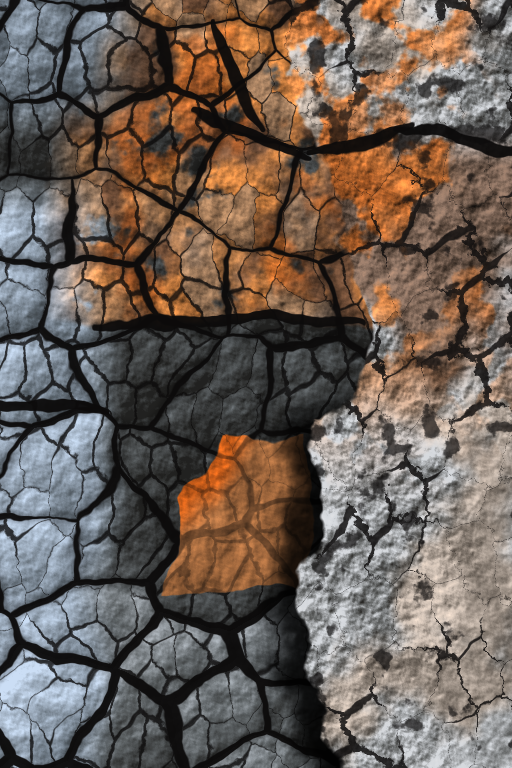
A WebGL 2 fragment shader for this texture:

```glsl
#version 300 es
precision highp float;
uniform vec2 u_resolution;
out vec4 fragColor;

const vec3 CHAR = vec3(0.13, 0.13, 0.125), SLATE = vec3(0.37, 0.39, 0.4);
const vec3 ASH = vec3(0.73, 0.76, 0.79), TAUPE = vec3(0.66, 0.58, 0.51);
const vec3 BROWN = vec3(0.44, 0.3, 0.21), ORANGE = vec3(0.86, 0.53, 0.26);
const vec3 RUST = vec3(0.78, 0.36, 0.1), GAP = vec3(0.045, 0.04, 0.04);
const vec2 BLOCK_SCALE = vec2(7.5, 9), CHIP_SCALE = vec2(24, 16), BARK_SCALE = vec2(17, 13);
const vec2 LIGHT_STEP = vec2(-0.0022, 0.003);
const float WARP = 0.055;
// Ends of the long splits
const vec4 SPLITS[6] = vec4[](
  vec4(0.12, 0.58, 0.46, 0.585), vec4(0.28, 0.98, 0.345, 0.83), vec4(0.25, 0.85, 0.41, 0.79),
  vec4(0.41, 0.8, 0.54, 0.84), vec4(0.52, 0.835, 0.69, 0.81), vec4(-0.02, 0.48, 0.13, 0.45));

float hash(vec2 q) {
  vec3 a = fract(q.xyx * 0.1031);
  a += dot(a, a.yzx + 33.33);
  return fract((a.x + a.y) * a.z);
}

float noise(vec2 q) {
  vec2 i = floor(q), f = fract(q);
  f = f * f * (3.0 - 2.0 * f);
  return mix(mix(hash(i), hash(i + vec2(1, 0)), f.x),
             mix(hash(i + vec2(0, 1)), hash(i + 1.0), f.x), f.y);
}

float fbm(vec2 q) {
  float sum = 0.0, amp = 0.516;
  for (int i = 0; i < 5; i++, amp *= 0.5) {
    sum += amp * noise(q);
    q = mat2(1.6, 1.2, -1.2, 1.6) * q + 17.3;
  }
  return sum;
}

// Staggered, jittered cell centre
vec2 site(vec2 cell) {
  vec2 jitter = vec2(hash(cell + 3.7), hash(cell + 61.2)) - 0.5;
  return cell + vec2(0.25 + 0.5 * mod(cell.y, 2.0), 0.5) + 0.62 * jitter;
}

// x: distance to the cell border, y: cell random, zw: offset from its centre
vec4 cells(vec2 q) {
  vec2 base = floor(q), home = base, nearest = vec2(9);
  for (int k = 0; k < 9; k++) {
    vec2 c = base + vec2(k % 3 - 1, k / 3 - 1), r = site(c) - q;
    if (dot(r, r) < dot(nearest, nearest)) { nearest = r; home = c; }
  }
  float border = 9.0;
  for (int k = 0; k < 25; k++) {
    vec2 r = site(home + vec2(k % 5 - 2, k / 5 - 2)) - q, across = r - nearest;
    if (dot(across, across) > 1e-4)
      border = min(border, dot(0.5 * (r + nearest), normalize(across)));
  }
  return vec4(border, hash(home + 9.1), -nearest);
}

float crack(float d, float width) {
  float aa = 1.0 / u_resolution.y;
  return 1.0 - smoothstep(width - aa, width + aa, d);
}

float split(vec2 p, vec4 ends) {
  vec2 ab = ends.zw - ends.xy, ap = p - ends.xy;
  float t = clamp(dot(ap, ab) / dot(ab, ab), 0.0, 1.0);
  return crack(length(ap - ab * t), 0.004 + 0.02 * t * (1.0 - t));
}

vec3 greyRamp(float t) {
  t = clamp(t, 0.0, 1.15);
  return t < 0.5 ? mix(CHAR, SLATE, 2.0 * t) : mix(SLATE, ASH, 2.0 * t - 1.0);
}

void main() {
  vec2 p = gl_FragCoord.xy / u_resolution.y;
  vec2 bend = vec2(fbm(p * 9.0), fbm(p * 9.0 + 40.0)) - 0.5, q = p + WARP * bend;
  float patches = fbm(p * 16.0 + 5.0) - 0.5, grain = fbm(p * 130.0) - 0.5;
  float relief = fbm(p * 48.0) - fbm((p + LIGHT_STEP) * 48.0), gaps = noise(p * 13.0 + 8.0);

  // Regions
  float side = p.x - 0.44 - 0.025 * sin(p.y * 8.5 - 3.6) + 0.14 * bend.x + 0.03 * patches;
  float low = 1.0 - smoothstep(0.22, 0.32, q.y);
  float left = (1.0 - smoothstep(0.1, 0.17, q.x)) * (1.0 - smoothstep(0.7, 0.78, q.y));
  float crown = smoothstep(0.8, 0.88, q.y) * (1.0 - smoothstep(0.12, 0.22, q.x));
  float warm = smoothstep(0.575, 0.585, q.y) * smoothstep(0.05, 0.14, q.x) * (1.0 - crown);
  vec2 c = q - vec2(0.318, 0.335);
  float slant = dot(c, vec2(-0.8, 0.6)) - 0.075;
  float bare = crack(max(max(abs(c.x) - 0.088, abs(c.y) - 0.1), slant), 0.0);

  // Split wooden blocks
  vec4 block = cells(q * BLOCK_SCALE), chip = cells((q + 0.006 * grain) * CHIP_SCALE);
  float bevel = dot(block.zw, vec2(-0.45, 0.8)), chipBevel = dot(chip.zw, vec2(-0.5, 0.7));
  float fibre = noise(q * vec2(150, 14)) - 0.5;
  float tone = 0.17 + 0.66 * left + 0.42 * crown
    + low * (1.0 - left) * (0.26 - 0.55 * q.x + 0.35 * block.y)
    + (0.22 + 0.25 * max(left, low)) * bevel + 0.16 * (chip.y - 0.5) + 0.14 * chipBevel
    + 1.3 * relief + 0.1 * fibre + 0.25 * patches + 0.15 * grain;
  vec3 wood = greyRamp(tone) * mix(vec3(1), vec3(0.95, 1, 1.06), max(left, crown));

  // Ochre faces and the bare lower patch with its glowing edge
  vec3 ochre = mix(BROWN, ORANGE, smoothstep(-0.16, 0.12, patches + 0.2 * (chip.y - 0.5)));
  ochre = mix(ochre, TAUPE * 0.85, 0.65 * smoothstep(0.5, 0.8, chip.y));
  ochre = mix(ochre, RUST, 0.55 * smoothstep(0.5, 0.65, fbm(p * 11.0 + 70.0)));
  ochre *= 0.96 + 0.4 * bevel + 1.8 * relief + 0.2 * fibre + 0.5 * grain;
  wood = mix(wood, ochre, 0.92 * warm * smoothstep(0.24, 0.36, fbm(p * 20.0 + 31.0)));
  float glow = smoothstep(-0.045, -0.01, slant) * smoothstep(-0.06, 0.0, c.y);
  vec3 bared = mix(mix(BROWN, ORANGE, 0.38), RUST * 1.08, glow);
  wood = mix(wood, bared * (1.0 + 0.35 * fibre + 1.5 * relief + 0.6 * patches), bare);
  float fine = crack(chip.x / 20.0, 0.0022 * smoothstep(0.2, 0.65, gaps) + 0.0004);
  float edge = block.x / 8.2, wide = crack(edge, 0.001 + 0.0055 * gaps + 0.003 * low);
  wood *= 1.0 - 0.3 * (1.0 - smoothstep(0.0, 0.016, edge)) * (1.0 - bare);
  wood = mix(wood, GAP, max(fine * 0.8, wide * 0.95) * (1.0 - 0.6 * bare));
  wood *= 1.0 - 0.85 * smoothstep(-0.065, -0.015, side) * (1.0 - smoothstep(0.4, 0.54, p.y));

  // Flaking bark with lichen
  vec4 flake = cells((p + 1.3 * WARP * bend + 0.014 * grain) * BARK_SCALE);
  float worn = smoothstep(0.54, 0.64, p.x + 0.2 * bend.y) * (1.0 - smoothstep(0.38, 0.52, p.y));
  float crust = 0.8 + (3.4 - 1.5 * worn) * relief + 0.9 * patches + 0.22 * (flake.y - 0.5) + 0.5 * grain;
  vec3 rind = mix(greyRamp(crust), TAUPE * (0.5 + 0.62 * crust),
                  0.15 + 0.55 * smoothstep(0.42, 0.62, fbm(p * 8.0 + 22.0)));
  float damp = smoothstep(0.5, 0.62, p.y + 0.4 * bend.x) * (1.0 - smoothstep(0.78, 0.84, p.y));
  rind = mix(rind, BROWN * (0.25 + 0.75 * crust), 0.72 * damp);
  float lichen = smoothstep(0.32, 0.72, p.y) * (1.0 - smoothstep(0.08, 0.24, side + 0.3 * bend.y))
    * smoothstep(0.48, 0.57, fbm(p * 18.0 + 90.0));
  rind = mix(rind, mix(RUST, ORANGE, patches + 0.5) * (0.35 + 0.75 * crust), 0.85 * lichen);
  float fissure = crack(flake.x / 15.0, 0.0045 * smoothstep(0.35, 0.75, gaps) * (1.0 - 0.6 * worn));
  float pit = 1.0 - smoothstep(0.27, 0.36, fbm(p * 34.0 + 12.0) + 0.05 * worn);
  rind = mix(rind, GAP * 1.4, max(0.85 * fissure, 0.7 * pit));

  vec3 color = mix(wood, rind, smoothstep(-0.004, 0.004, side));
  for (int i = 0; i < 6; i++) color = mix(color, GAP, 0.95 * split(q, SPLITS[i]));
  fragColor = vec4(clamp(color, 0.0, 1.0), 1);
}
```
